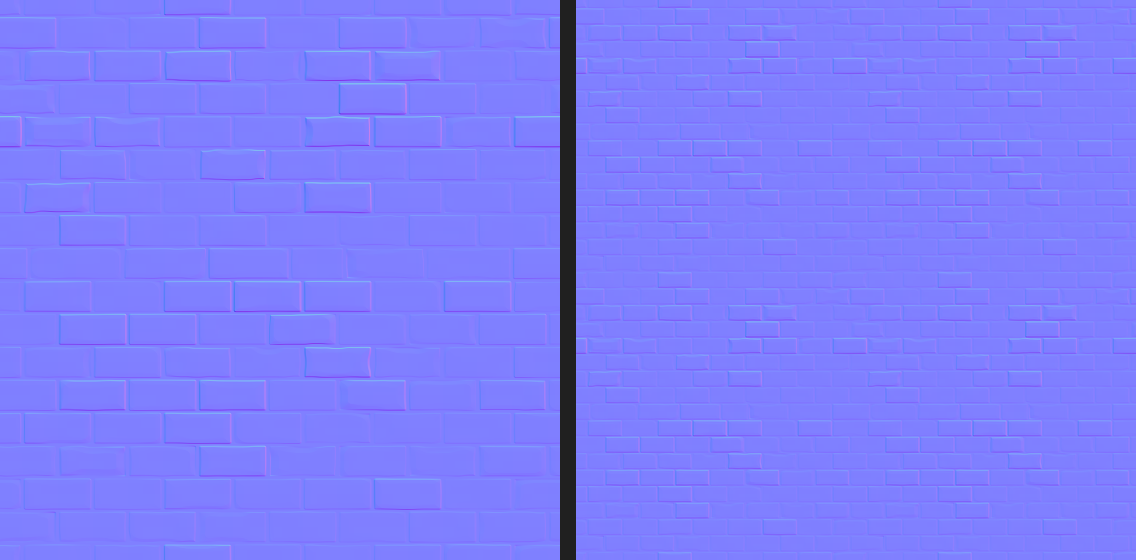
Left: one tile. Right: repeated 2 by 2.
This texture map is drawn by a WebGL 2 fragment shader. Its source:

```glsl
#version 300 es
precision highp float;

#define ROWS 17.0
#define COLUMNS 8.0
#define ODD_ROW 9.0
#define FIRST_JOINT 0.323
#define GAP 0.0010
#define BEVEL 0.0026
#define CORNER 0.004
#define RELIEF 0.0017
#define WOBBLE 0.0035
#define CHIP_SIZE 0.016
#define CHIP_SLOPE 0.075
#define UNDULATION 0.0003

uniform vec2 u_resolution;
out vec4 fragColor;

// Joint positions of the one row with uneven bricks
const float oddJoints[7] = float[7](0.051, 0.219, 0.370, 0.518, 0.615, 0.760, 0.914);

struct Brick {
    vec2 local;     // position from the brick centre
    vec2 halfSize;
    vec2 id;        // column and row, wrapped
};

float hash(vec2 p) {
    vec3 q = fract(p.xyx * vec3(0.1031, 0.1030, 0.0973));
    q += dot(q, q.yzx + 33.33);
    return fract((q.x + q.y) * q.z);
}

float noise(vec2 p) {
    vec2 cell = floor(p);
    vec2 f = fract(p);
    f = f * f * f * (f * (f * 6.0 - 15.0) + 10.0);
    float low = mix(hash(cell), hash(cell + vec2(1.0, 0.0)), f.x);
    float high = mix(hash(cell + vec2(0.0, 1.0)), hash(cell + 1.0), f.x);
    return mix(low, high, f.y);
}

float roundedBox(vec2 p, vec2 halfSize, float radius) {
    vec2 q = abs(p) - halfSize + radius;
    return length(max(q, 0.0)) + min(max(q.x, q.y), 0.0) - radius;
}

Brick findBrick(vec2 uv) {
    uv = fract(uv);
    float y = uv.y * ROWS + 0.5;
    float row = mod(floor(y), ROWS);
    float localY = (fract(y) - 0.5) / ROWS;

    // Uneven row: search for the enclosing pair of joints
    if (row == ODD_ROW) {
        float left = oddJoints[6] - 1.0;
        float right = oddJoints[0];
        float column = 0.0;
        for (int i = 0; i < 7; i++) {
            if (uv.x >= oddJoints[i]) {
                left = oddJoints[i];
                right = i < 6 ? oddJoints[i + 1] : oddJoints[0] + 1.0;
                column = mod(float(i + 1), 7.0);
            }
        }
        vec2 local = vec2(uv.x - 0.5 * (left + right), localY);
        return Brick(local, 0.5 * vec2(right - left, 1.0 / ROWS), vec2(column, row));
    }

    // Regular rows: half-brick stagger, continued past the uneven row
    float stagger = mod(row + step(ODD_ROW, row), 2.0);
    float x = uv.x * COLUMNS - FIRST_JOINT - 0.5 * stagger;
    vec2 local = vec2((fract(x) - 0.5) / COLUMNS, localY);
    return Brick(local, 0.5 / vec2(COLUMNS, ROWS), vec2(mod(floor(x), COLUMNS), row));
}

float wallHeight(vec2 uv) {
    Brick b = findBrick(uv);
    vec2 seed = b.id * vec2(37.0, 53.0) + 29.0;
    float strength = mix(0.15, 1.0, pow(hash(seed), 2.6));
    float wear = hash(seed + 5.7);

    // Uneven outline, always inside the joint; the sides are gentler
    vec2 squash = vec2(0.8, 1.0);
    vec2 p = b.local * squash;
    vec2 size = b.halfSize * squash - GAP;
    float wobble = WOBBLE * wear * wear * noise(b.local * 40.0 + seed);
    float edge = -roundedBox(p, size, CORNER) - wobble;

    // Crisp rim with a broad soft shoulder, varying along the sides
    float bevel = BEVEL * mix(0.75, 1.7, noise(b.local * 20.0 + seed + 3.0));
    float body = smoothstep(0.0, bevel, edge);
    float rim = mix(body, smoothstep(0.0, 4.0 * bevel, edge), 0.25);

    // Worn facets that slope from the flat face to the edge
    float chip = smoothstep(0.35, 0.9, noise(b.local * vec2(14.0, 22.0) + seed + 7.0));
    float inner = -roundedBox(p, size, 0.018) - wobble;
    float facet = chip * min(inner - CHIP_SIZE * chip * wear, 0.0);
    facet *= CHIP_SLOPE * mix(0.3, 1.0, sqrt(strength));

    float swell = UNDULATION * (noise(b.local * 18.0 + seed + 11.0) - 0.5);
    return RELIEF * strength * rim + body * (facet + swell);
}

void main() {
    vec2 uv = gl_FragCoord.xy / u_resolution;

    // Slope over about one pixel, which also smooths the edges
    vec2 stepSize = max(vec2(0.0006), 0.4 / u_resolution);
    vec2 dx = vec2(stepSize.x, 0.0);
    vec2 dy = vec2(0.0, stepSize.y);
    vec2 slope = vec2(wallHeight(uv + dx) - wallHeight(uv - dx),
                      wallHeight(uv + dy) - wallHeight(uv - dy)) / (2.0 * stepSize);

    // Pack the surface normal into colour
    vec3 normal = normalize(vec3(-slope, 1.0));
    fragColor = vec4(normal * 0.5 + 0.5, 1.0);
}
```
